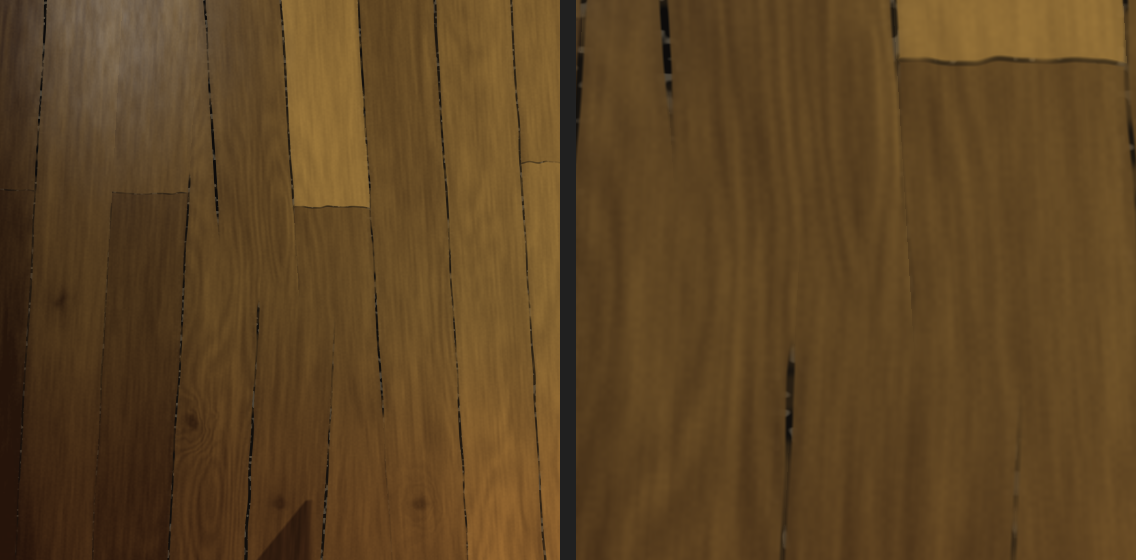
Left: the whole. Right: its middle third, enlarged.
A WebGL 2 fragment shader for this texture:

```glsl
#version 300 es
precision highp float;
// Worn oak floor: two fans of interlocking planks with grain, knots, broken gaps and a soft glare.
uniform vec2 u_resolution;
out vec4 fragColor;

const float PLANK_WIDTH = 0.137;
const vec3 DARK_OAK = vec3(0.19, 0.12, 0.06);
const vec3 LIGHT_OAK = vec3(0.53, 0.40, 0.195);
const vec3 GAP_COLOR = vec3(0.05, 0.045, 0.04);
const vec3 GRIT_COLOR = vec3(0.30, 0.27, 0.22);

float hash(vec2 p) {
  vec3 q = fract(vec3(p.xyx) * 0.1031);
  q += dot(q, q.yzx + 33.33);
  return fract((q.x + q.y) * q.z);
}

float noise(vec2 p) {
  vec2 i = floor(p), f = fract(p);
  f = f * f * (3.0 - 2.0 * f);
  return mix(mix(hash(i), hash(i + vec2(1, 0)), f.x),
             mix(hash(i + vec2(0, 1)), hash(i + vec2(1, 1)), f.x), f.y);
}

float fbm(vec2 p) {
  float sum = 0.0, amp = 0.5;
  for (int i = 0; i < 4; i++) {
    sum += amp * noise(p);
    p = p * 2.03 + 17.1;
    amp *= 0.5;
  }
  return sum;
}

// Soft line; dist and width are in canvas units.
float line(float dist, float width) {
  return 1.0 - smoothstep(width * 0.3, width * 0.3 + 0.0025, abs(dist));
}

// Grain brightness: contour rings, long streaks and short pores.
float grain(vec2 q, float seed, float swirl) {
  vec2 s = q + seed * vec2(3.7, 5.3);
  float field = noise(s * vec2(11.0, 2.6)) * 9.0 + fbm(s * vec2(24.0, 5.0)) * 2.5 + swirl;
  float rings = sin(6.2832 * field);
  float figure = smoothstep(0.25, 0.75, noise(s * vec2(8.0, 3.0) + 8.0));
  float streaks = fbm(s * vec2(80.0, 4.5)) - 0.47;
  float pores = noise(s * vec2(230.0, 26.0)) - 0.5;
  float broad = fbm(s * vec2(16.0, 1.8) + 40.0) - 0.47;
  return rings * 0.055 * figure + streaks * 0.26 + pores * 0.12 + broad * 0.28;
}

// Returns plank tone in x, gap coverage in y; slot is x in plank widths.
vec2 plank(float slot, float depth, float joint, float above, float below, float strength, float seed) {
  float seam = floor(slot + 0.5);
  float dist = (slot - seam) * PLANK_WIDTH + 0.003 * (noise(vec2(depth * 18.0, seam + seed)) - 0.5);
  float wear = noise(vec2(depth * 9.0, seam * 7.3 + seed));
  float width = strength * mix(0.001, 0.0065, wear * wear);
  float chips = smoothstep(0.15, 0.6, noise(vec2(depth * 75.0, seam + seed)) * 0.5 + wear * 0.5);
  float gap = strength * (mix(0.25, 1.0, chips) * line(dist, width) + 0.12 * exp(-abs(dist) * 120.0));
  float jointDist = depth - joint - 0.004 * (noise(vec2(slot * 9.0, seed)) - 0.5);
  float jointWear = mix(0.1, 0.6, noise(vec2(slot * 11.0, seed + 4.0)));
  gap = max(gap, jointWear * line(jointDist, 0.0005));
  return vec2(mix(above, below, smoothstep(-0.0015, 0.0015, jointDist)), gap);
}

// Planks leaning left toward the viewer.
vec2 leftFan(float slot, float depth) {
  const float joints[6] = float[6](0.34, 2.0, 0.345, 2.0, 2.0, 2.0);
  const float above[6] = float[6](0.0, 0.04, 0.04, 0.0, 0.0, 0.06);
  const float below[6] = float[6](-0.07, 0.0, -0.13, 0.0, 0.0, 0.0);
  const float starts[6] = float[6](-1.0, -1.0, 0.345, 0.30, 0.53, 0.55);
  const float strengths[6] = float[6](0.0, 0.5, 0.3, 0.8, 0.85, 0.8);
  int board = clamp(int(floor(slot)) + 1, 0, 5);
  int seam = clamp(int(floor(slot + 0.5)) + 1, 0, 5);
  float open = strengths[seam] * smoothstep(0.0, 0.03, depth - starts[seam]);
  if (seam == 1) open += 0.5 * (1.0 - smoothstep(0.33, 0.35, depth));
  return plank(slot, depth, joints[board], above[board], below[board], open, 3.0);
}

// Planks leaning right toward the viewer.
vec2 rightFan(float slot, float depth) {
  const float joints[5] = float[5](2.0, 0.37, 2.0, 2.0, 0.29);
  const float above[5] = float[5](-0.02, 0.42, -0.07, 0.04, -0.10);
  const float below[5] = float[5](0.0, -0.07, 0.0, 0.0, 0.03);
  const float ends[5] = float[5](0.40, 0.38, 0.75, 2.0, 2.0);
  const float strengths[5] = float[5](1.0, 0.7, 0.85, 0.75, 0.65);
  int board = clamp(int(floor(slot)), 0, 4);
  int seam = clamp(int(floor(slot + 0.5)), 0, 4);
  float open = strengths[seam] * (1.0 - 0.85 * smoothstep(-0.03, 0.01, depth - ends[seam]));
  return plank(slot, depth, joints[board], above[board], below[board], open, 11.0);
}

void main() {
  vec2 p = gl_FragCoord.xy / u_resolution;
  float x = p.x, depth = 1.0 - p.y;

  // Meeting line of the two fans
  float edge = 0.353 + 0.06 * depth + 0.2 * smoothstep(0.4, 0.6, depth) + 0.07 * smoothstep(0.6, 1.0, depth);
  float blend = mix(0.008, 0.035, smoothstep(0.38, 0.46, depth));
  float side = smoothstep(-blend, blend, x - edge);
  float leftSlot = (x - 0.027 - 0.055 * p.y) / PLANK_WIDTH;
  float rightSlot = (x - 0.365 - 0.06 * depth) / PLANK_WIDTH;
  vec2 surface = mix(leftFan(leftSlot, depth), rightFan(rightSlot, depth), side);

  // Knots bend the rings around them
  const vec2 knots[4] = vec2[4](vec2(0.11, 0.54), vec2(0.345, 0.755), vec2(0.50, 0.90), vec2(0.75, 0.90));
  float swirl = 0.0, knotShade = 0.0;
  for (int i = 0; i < 4; i++) {
    vec2 r = (p - vec2(knots[i].x, 1.0 - knots[i].y)) * vec2(1.0, 0.75);
    float d = length(r) + 0.012 * (noise(p * 70.0) - 0.5);
    swirl += 4.0 * exp(-d * d * 700.0);
    knotShade += 0.6 * exp(-d * d * 14000.0) + 0.35 * exp(-d * d * 1500.0);
  }
  float leftGrain = grain(vec2(leftSlot * PLANK_WIDTH, depth), floor(leftSlot) + 4.0, swirl);
  float rightGrain = grain(vec2(rightSlot * PLANK_WIDTH, depth), floor(rightSlot) + 14.0, swirl);

  // Room light, brighter to the right
  float lower = smoothstep(0.3, 1.0, depth) * (1.0 - smoothstep(0.55, 0.9, x));
  float tone = 0.23 + 0.70 * x - 0.24 * lower - 0.13 * (1.0 - smoothstep(0.0, 0.09, x));
  tone += surface.x + mix(leftGrain, rightGrain, side) * (0.75 + 0.4 * x) - 0.32 * knotShade;
  tone += 0.16 * (fbm(p * 5.0) - 0.47) + 0.05 * (noise(p * 300.0) - 0.5);
  vec3 color = mix(DARK_OAK, LIGHT_OAK, max(tone, -0.14));
  color *= mix(vec3(1.0), vec3(1.06, 0.96, 0.92), smoothstep(0.5, 1.0, depth));

  // Grey glare in the upper left
  vec2 g = (p - vec2(0.21, 0.99)) / vec2(0.19, 0.25);
  color += vec3(0.14, 0.165, 0.20) * exp(-dot(g, g)) * (0.65 + 0.7 * fbm(p * vec2(90.0, 32.0)));

  // Dark splinter and gritty gaps
  float along = (depth - 0.89) / 0.11;
  float splinter = smoothstep(0.0, 0.008, x - mix(0.545, 0.455, along))
                 * (1.0 - smoothstep(0.0, 0.02, x - 0.545)) * smoothstep(0.0, 0.06, along);
  color = mix(color, vec3(0.16, 0.085, 0.045) * (1.0 + leftGrain * 2.0), 0.75 * splinter);
  vec3 gapFill = mix(GAP_COLOR, GRIT_COLOR, smoothstep(0.55, 0.9, noise(p * 190.0)));
  fragColor = vec4(clamp(mix(color, gapFill, clamp(surface.y, 0.0, 1.0)), 0.0, 1.0), 1.0);
}
```
